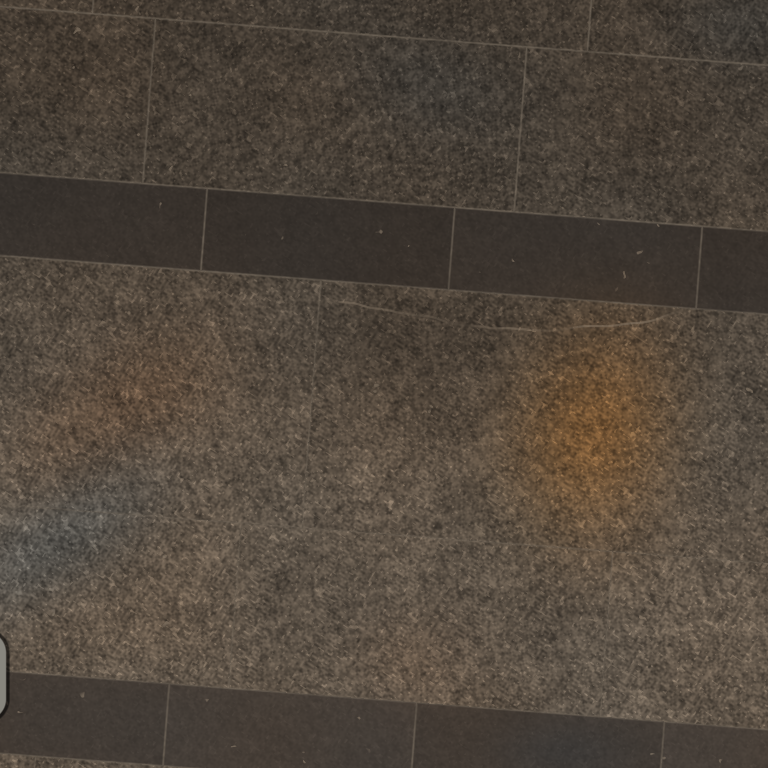
This texture is drawn by a WebGL 1 fragment shader. Its source:

```glsl
precision highp float;
// Worn stone paving: tilted courses of wide slabs, medium slabs and dark bands, with stains.
uniform vec2 u_resolution;

#define UNIT 0.3233                        // band tile length, in canvas heights
#define TILT 0.0765                        // rotation of the courses, radians
#define FIRST_BAND 0.224                   // distance of the first band from the top
#define JOINT 0.0036                       // half width of a joint, in units
#define GRAIN 0.46                         // contrast of the fine grain
#define MOTTLE 0.30                        // contrast of the large blotches
#define SLAB_COLOR vec3(0.325, 0.286, 0.244)
#define BAND_COLOR vec3(0.236, 0.208, 0.184)
#define JOINT_COLOR vec3(0.43, 0.39, 0.34)
#define CHIP_COLOR vec3(0.54, 0.48, 0.41)

float hash(vec2 p) {
  return fract(sin(dot(p, vec2(127.1, 311.7))) * 43758.55);
}

float noise(vec2 p) {
  vec2 i = floor(p), f = fract(p);
  f = f * f * (3.0 - 2.0 * f);
  vec2 e = vec2(0.0, 1.0);
  return mix(mix(hash(i), hash(i + e.yx), f.x),
             mix(hash(i + e.xy), hash(i + e.yy), f.x), f.y);
}

mat2 rotation(float a) {
  return mat2(cos(a), -sin(a), sin(a), cos(a));
}

float layeredNoise(vec2 p) {
  float sum = 0.0, weight = 0.5;
  for (int i = 0; i < 4; i++) {
    sum += weight * noise(p);
    p = rotation(0.7) * p * 2.1 + 13.7;
    weight *= 0.55;
  }
  return sum;
}

// Distance to the nearest scattered point.
float cellular(vec2 p) {
  vec2 cell = floor(p);
  float nearest = 2.0;
  for (int y = -1; y <= 1; y++) {
    for (int x = -1; x <= 1; x++) {
      vec2 c = cell + vec2(float(x), float(y));
      nearest = min(nearest, length(c + vec2(hash(c), hash(c + 57.3)) - p));
    }
  }
  return nearest;
}

// Soft elliptical spot.
float spot(vec2 p, vec2 center, float angle, vec2 size) {
  vec2 d = rotation(angle) * (p - center) / size;
  return exp(-dot(d, d));
}

void main() {
  float scale = min(u_resolution.x, u_resolution.y);
  vec2 p = gl_FragCoord.xy / scale;
  p.y = 1.0 - p.y;
  float pixel = 1.0 / scale;

  // Courses: each period holds a band, a wide course and a medium course.
  vec2 q = rotation(TILT) * p / UNIT;
  q.y -= FIRST_BAND / UNIT;
  float period = floor(q.y / 2.0);
  float y = q.y - 2.0 * period;
  float isBand = 1.0 - step(1.0 / 3.0, y);
  float top = 0.0, height = 1.0 / 3.0, width = 1.0, offset = 0.89;
  if (y >= 4.0 / 3.0) {
    top = 4.0 / 3.0; height = 2.0 / 3.0; width = 1.5; offset = 1.13 + 0.5 * period;
  } else if (y >= 1.0 / 3.0) {
    top = 1.0 / 3.0; height = 1.0; width = 2.0; offset = 1.375 + period;
  }

  // Tile position, identity and distance to its joints.
  float along = (q.x - offset) / width;
  vec2 tile = vec2(fract(along) * width, y - top);
  float seed = hash(vec2(floor(along) + 3.0, period * 3.0 + width * 2.0));
  vec2 edge = min(tile, vec2(width, height) - tile);
  float toJoint = min(edge.x, edge.y);

  // Stone surface: blotches, irregular grain and bright flecks.
  vec2 s = rotation(0.5) * q + 7.0 * seed;
  float blotch = layeredNoise(s * 8.0) - 0.5;
  float grain = 0.9 * (noise(s * 115.0) - 0.5) + 0.6 * (noise(s * 62.0 + 9.0) - 0.5)
              + 0.35 * (noise(s * 30.0) - 0.5) + 0.25 * (0.45 - cellular(s * 48.0));
  float fleck = smoothstep(0.74, 0.95, noise(s * 84.0 + 31.0));
  float light = mix(0.82, 1.14, smoothstep(0.0, 0.85, p.y)) * (0.96 + 0.08 * seed);
  vec3 color = mix(SLAB_COLOR, BAND_COLOR, isBand) * light;
  color *= 1.0 + mix(1.0, 0.28, isBand) * (MOTTLE * blotch + GRAIN * grain + 0.30 * fleck);
  color *= 1.0 + 0.05 * (noise(q * 2.3) - 0.5) * vec3(1.0, 0.0, -1.0);

  // Pale chips, ragged and uneven.
  vec2 ragged = s * 9.0 + 0.25 * vec2(noise(s * 45.0), noise(s * 45.0 + 19.0));
  float chip = smoothstep(0.09, 0.03, cellular(ragged));
  chip *= smoothstep(0.55 + 0.12 * isBand, 0.85, noise(s * 15.0));
  color = mix(color, CHIP_COLOR, 0.6 * chip);

  // Broad stains: rust, brown, blue, soot and pale wear.
  float rust = spot(p, vec2(0.77, 0.56), 0.25, vec2(0.095, 0.125));
  float brown = spot(p, vec2(0.15, 0.53), -0.5, vec2(0.13, 0.07))
              + 0.6 * spot(p, vec2(0.53, 0.86), 0.0, vec2(0.08, 0.07));
  float blue = spot(p, vec2(0.08, 0.70), -0.6, vec2(0.16, 0.065))
             + 0.5 * spot(p, vec2(0.56, 0.11), 0.3, vec2(0.12, 0.07))
             + 0.6 * spot(p, vec2(0.72, 0.98), 0.0, vec2(0.10, 0.04))
             + 0.6 * spot(p, vec2(0.97, 0.03), 0.0, vec2(0.12, 0.06));
  float soot = spot(p, vec2(0.52, 0.45), 0.1, vec2(0.14, 0.08));
  float pale = spot(p, vec2(0.47, 0.63), -0.5, vec2(0.07, 0.04))
             + 0.7 * spot(p, vec2(0.90, 0.82), 0.0, vec2(0.10, 0.09));
  color *= 1.0 + rust * vec3(0.30, 0.08, -0.22) + brown * vec3(0.09, 0.0, -0.07);
  color *= 1.0 + blue * vec3(-0.13, -0.03, 0.08) - 0.15 * soot + 0.14 * pale;

  // Joints, continuous but fainter on the lower slabs.
  float softness = 1.1 * pixel / UNIT;
  float joint = 1.0 - smoothstep(JOINT - softness, JOINT + softness, toJoint);
  float wear = mix(mix(0.72, 0.42, smoothstep(0.30, 0.45, p.y)), 0.72, isBand);
  wear *= 0.75 + 0.4 * noise(q * 5.0 + 4.0);
  color = mix(color, JOINT_COLOR * (0.9 + 0.2 * noise(q * 70.0)), joint * wear);

  // Hairline crack.
  float crackY = 0.388 + 0.04 * sin(5.7 * (p.x - 0.43)) + 0.006 * (noise(p.xx * 25.0) - 0.5);
  float crack = 1.0 - smoothstep(0.0005, 0.0008 + 1.2 * pixel, abs(p.y - crackY));
  crack *= smoothstep(0.42, 0.45, p.x) * (1.0 - smoothstep(0.85, 0.90, p.x));
  color = mix(color, CHIP_COLOR, 0.6 * crack * noise(p * 30.0 + 2.0));

  // Pale rounded plate entering from the left, with a dark rim.
  vec2 corner = abs(p - vec2(-0.04, 0.88)) - vec2(0.02, 0.03);
  float plate = length(max(corner, 0.0)) - 0.03;
  color *= 1.0 - 0.6 * (1.0 - smoothstep(0.001, 0.004, plate));
  color = mix(color, vec3(0.53, 0.52, 0.49), 1.0 - smoothstep(-pixel, pixel, plate + 0.002));

  gl_FragColor = vec4(color, 1.0);
}
```
